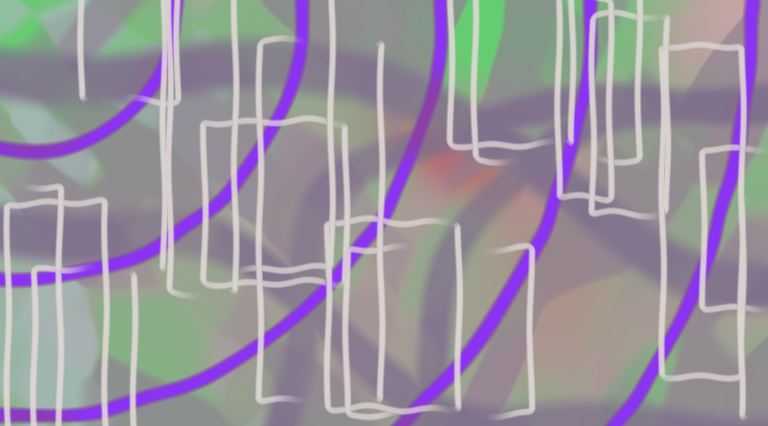
A Shadertoy shader for this background:

```glsl
vec3 hash3(vec2 p) {
    vec3 q = vec3(dot(p, vec2(127.1, 311.7)), dot(p, vec2(269.5, 183.3)), dot(p, vec2(419.2, 371.9)));
    return fract(sin(q) * 43758.5);
}

// Smooth cellular noise: each cell carries a random triple, blended at its borders
vec3 softCells(vec2 p) {
    vec2 cell = floor(p);
    vec4 sum = vec4(0.0);
    for (int y = -1; y <= 1; y++)
    for (int x = -1; x <= 1; x++) {
        vec2 id = cell + vec2(x, y);
        vec2 d = id + 0.15 + 0.7 * hash3(id).xy - p;
        sum += vec4(hash3(id + 17.0), 1.0) * exp(-12.0 * dot(d, d));
    }
    return sum.rgb / sum.a;
}

mat2 rotation(float a) {
    return mat2(cos(a), -sin(a), sin(a), cos(a));
}

float blob(vec2 p, vec2 size) {
    p /= size;
    return exp(-dot(p, p));
}

// Soft paint strokes in greens, warm greys and pinks
vec3 washes(vec2 p, vec3 n) {
    float rim = smoothstep(0.2, 0.85, length((p - vec2(1.0, 0.42)) * vec2(0.85, 1.25)));
    float pinkCorner = blob(p - vec2(1.78, 0.97), vec2(0.22, 0.2));
    float green = clamp(0.15 + 0.7 * rim + 1.3 * (n.x - 0.5) - pinkCorner, 0.0, 1.0);
    vec3 col = mix(vec3(0.66, 0.61, 0.59), vec3(0.52, 0.69, 0.52), green);

    float vivid = blob(p - vec2(0.08, 0.93), vec2(0.3, 0.2)) + blob(p - vec2(1.2, 0.93), vec2(0.3, 0.15));
    col = mix(col, vec3(0.38, 0.82, 0.43), clamp(vivid * (0.3 + n.x), 0.0, 0.85));
    col = mix(col, vec3(0.68, 0.72, 0.76), 0.7 * smoothstep(0.55, 0.8, n.z) * smoothstep(1.1, 0.1, p.x));
    col = mix(col, vec3(0.80, 0.66, 0.66), 0.8 * pinkCorner);

    vec2 r = rotation(-0.5) * (p - vec2(1.06, 0.63));
    col = mix(col, vec3(0.74, 0.38, 0.42), 0.85 * blob(r, vec2(0.17, 0.08)));
    col = mix(col, vec3(0.72, 0.52, 0.52), 0.6 * blob(p - vec2(1.3, 0.36), vec2(0.16, 0.22)));
    return mix(col, vec3(0.56, 0.49, 0.57), 0.65 * smoothstep(0.46, 0.72, n.y));
}

// Broad mauve bands: two falling curves and two hyperbolas
float mauveBands(vec2 p) {
    float band = 0.0;
    for (int i = 0; i < 2; i++) {
        float k = float(i);
        float fall = 0.17 + 0.37 * k + 0.48 * smoothstep(0.8 - 0.45 * k, 1.7 - 0.5 * k, p.x);
        band = max(band, smoothstep(0.085, 0.03, abs(1.0 - p.y - fall)));
        vec2 h = vec2(p.x, 1.0 - p.y) - mix(vec2(0.85, 0.1), vec2(0.62, 0.2), k);
        float d = abs(h.x * h.y - mix(0.11, 0.042, k)) / (length(h) + 0.02);
        band = max(band, smoothstep(0.055, 0.018, d) * step(0.0, h.x));
    }
    return band;
}

// Widening concentric rings about the upper left
float ringDistance(vec2 p) {
    float r = length(p - vec2(0.059, 1.0)) + 0.004 * sin(p.x * 19.0 + 2.0 * sin(p.y * 13.0));
    float d = 1.0;
    for (int i = 0; i < 5; i++) {
        float k = float(i);
        d = min(d, abs(r - 0.357 - 0.284 * k - 0.0135 * k * k));
    }
    return d;
}

// Overlapping hand-drawn frames with straight sides, wavy tops and worn bottoms
float frames(vec2 p) {
    float ink = 0.0;
    for (int i = 0; i < 17; i++) {
        float k = float(i);
        vec3 h = hash3(vec2(k, 4.0));
        vec2 centre = vec2(1.9 * fract(k * 0.618 + 0.07), fract(k * 0.755 + 0.2));
        vec2 wave = vec2(0.003 * sin(p.y * 17.0 + k),
                         0.005 * sin(p.x * 43.0 + k * 2.0) + 0.003 * sin(p.x * 21.0 + k));
        vec2 e = abs(p + wave - centre) - vec2(0.06 + 0.16 * h.x, 0.18 + 0.27 * h.y) + 0.012;
        float d = abs(length(max(e, 0.0)) + min(max(e.x, e.y), 0.0) - 0.012);
        float worn = smoothstep(-0.7, 0.3, sin(p.x * 11.0 + k * 3.0)) * 0.75;
        float strength = mix(0.9, worn, smoothstep(-0.015, 0.015, e.y - e.x));
        ink = max(ink, strength * smoothstep(0.0105, 0.0035, d));
    }
    return ink;
}

void mainImage(out vec4 fragColor, in vec2 fragCoord) {
    vec2 p = fragCoord / iResolution.y;
    vec2 warped = p + 0.02 * vec2(sin(p.y * 9.0 + p.x * 4.0), sin(p.x * 8.0));

    // Two crossing layers of elongated cells
    vec3 rising = softCells(rotation(1.05) * warped * vec2(2.8, 9.0));
    vec3 falling = softCells(rotation(-0.8) * warped * vec2(3.0, 8.0) + 30.0);
    vec3 n = mix(rising, falling, 0.3 + 0.4 * smoothstep(1.2, 0.3, p.x));

    vec3 col = washes(p, n);
    col = mix(col, vec3(0.50, 0.44, 0.55), mauveBands(warped) * (0.55 + 0.5 * n.z));

    // Violet rings with a dull fringe and faded stretches
    float d = ringDistance(p);
    float faded = smoothstep(0.5, 0.95, sin(p.x * 7.0 + 1.0) * sin(p.y * 8.0 + 2.0));
    vec3 violet = mix(vec3(0.54, 0.20, 0.95), vec3(0.54, 0.25, 0.65), faded);
    col = mix(col, vec3(0.52, 0.30, 0.66), 0.8 * smoothstep(0.023, 0.013, d));
    col = mix(col, violet, smoothstep(0.016, 0.009, d));

    col = mix(col, vec3(0.88, 0.85, 0.84), frames(p));
    fragColor = vec4(col, 1.0);
}
```
